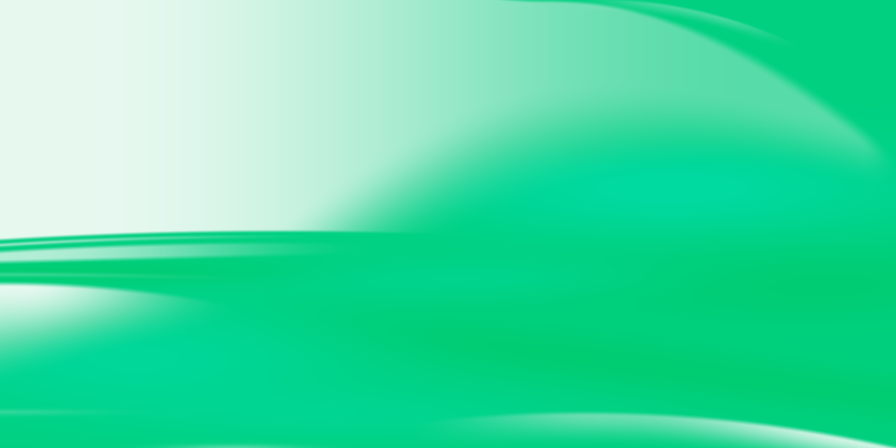
Write a Shadertoy shader that draws this background.

```glsl
const vec3 GREEN = vec3(0.0, 0.80, 0.445);
const vec3 TEAL = vec3(0.0, 0.85, 0.625);
const vec3 MINT = vec3(0.40, 0.868, 0.69);
const vec3 WHITE = vec3(0.96, 0.985, 0.965);

// Soft elliptical spot
float glow(vec2 p, vec2 center, vec2 radius) {
    vec2 q = (p - center) / radius;
    return exp(-dot(q, q));
}

// Light that starts at an edge and fades over a depth below it
float sheet(float below, float soft, float depth) {
    return smoothstep(0.0, soft, below) * (1.0 - smoothstep(0.0, depth, below));
}

// Thin soft line
float ridge(float dist, float width) {
    return exp(-dist * dist / (width * width));
}

float fadeOut(float start, float end, float x) {
    return 1.0 - smoothstep(start, end, x);
}

// Ramp from the base through mint to white
vec3 lighten(vec3 base, float amount) {
    vec3 low = mix(base, MINT, clamp(amount / 0.4, 0.0, 1.0));
    return mix(low, WHITE, clamp((amount - 0.4) / 0.6, 0.0, 1.0));
}

// Green field with teal pools
vec3 field(vec2 p) {
    float teal = 0.3;
    teal += 0.75 * glow(p, vec2(1.5, 0.58), vec2(0.55, 0.11));
    teal += 0.55 * glow(p, vec2(0.3, 0.2), vec2(0.5, 0.13));
    teal += 0.35 * glow(p, vec2(1.0, 0.38), vec2(0.45, 0.04));
    teal += 0.3 * glow(p, vec2(0.85, 0.07), vec2(0.5, 0.06));
    teal -= 0.35 * glow(p, vec2(0.2, 0.39), vec2(0.6, 0.03));
    teal -= 0.3 * glow(p, vec2(1.8, 0.37), vec2(0.5, 0.09));
    teal -= 0.3 * ridge(p.y - 0.37 + 0.13 * p.x, 0.06) * smoothstep(0.4, 1.1, p.x);
    return mix(GREEN, TEAL, clamp(teal, 0.0, 1.0));
}

// Large pale surface between the floor and the upper arc
float upperLight(vec2 p, float floorY) {
    float dx = p.x - 1.22;
    float arcY = 1.003 - 0.56 * dx * abs(dx);
    float arcSoft = mix(0.012, 0.05, smoothstep(1.3, 1.95, p.x));
    float fadeY = 0.62 - 0.4 * (p.x - 1.62) * (p.x - 1.62);
    float fadeHeight = mix(0.28, 0.14, smoothstep(1.0, 1.9, p.x));
    float light = 0.94 - 0.6 * smoothstep(0.2, 1.7, p.x);
    light *= smoothstep(0.0, fadeHeight, p.y - fadeY);
    light *= smoothstep(0.0, arcSoft, arcY - p.y);
    light *= smoothstep(-0.005, 0.005, p.y - floorY);
    return light * fadeOut(1.92, 2.01, p.x);
}

// Narrow folds and the lower left patch
float leftFolds(vec2 p, float floorY) {
    float line = 0.55 * ridge(p.y - floorY + 0.012, 0.004) * fadeOut(0.0, 0.75, p.x);
    float bandTop = smoothstep(0.0, 0.012, floorY - 0.021 - p.y);
    float bandBottom = smoothstep(0.0, 0.014, p.y - 0.408 - 0.025 * p.x);
    float band = 0.72 * bandTop * bandBottom * fadeOut(0.05, 0.85, p.x);
    float crease = 0.2 * ridge(p.y - 0.387 + 0.03 * p.x * p.x, 0.005) * fadeOut(0.0, 0.6, p.x);
    float patchEdge = 0.374 - 0.18 * p.x * p.x;
    float depth = mix(0.24, 0.07, clamp(p.x / 0.5, 0.0, 1.0));
    float patchLight = 0.95 * sheet(patchEdge - p.y, 0.015, depth) * fadeOut(0.05, 0.54, p.x);
    return line + band + crease + patchLight;
}

// Streak beyond the arc and sweep along the bottom
float rightSweeps(vec2 p) {
    float streakX = p.x - 1.33;
    float streakY = 1.0 - 0.5 * streakX * streakX;
    float streak = 0.32 * sheet(streakY + 0.006 - p.y, 0.009, 0.035);
    streak *= smoothstep(1.25, 1.5, p.x) * fadeOut(1.6, 1.8, p.x);
    float sweepX = p.x - 1.3;
    float sweepY = 0.085 - 0.16 * sweepX * sweepX;
    float sweep = mix(0.45, 0.9, smoothstep(1.4, 1.9, p.x));
    sweep *= sheet(sweepY - p.y, 0.014, 0.085) * smoothstep(0.88, 1.35, p.x);
    return streak + sweep;
}

void mainImage(out vec4 fragColor, in vec2 fragCoord) {
    // Canvas spans 2 by 1 units
    vec2 p = fragCoord / iResolution.xy * vec2(2.0, 1.0);
    float floorY = 0.484 - 0.05 * (p.x - 0.62) * (p.x - 0.62);

    float light = upperLight(p, floorY) + leftFolds(p, floorY) + rightSweeps(p);

    // Faint gleams at the lower left
    light += 0.18 * glow(p, vec2(0.0, 0.08), vec2(0.2, 0.007));
    light += 0.3 * glow(p, vec2(0.52, 0.0), vec2(0.14, 0.008));

    fragColor = vec4(lighten(field(p), clamp(light, 0.0, 1.0)), 1.0);
}
```
